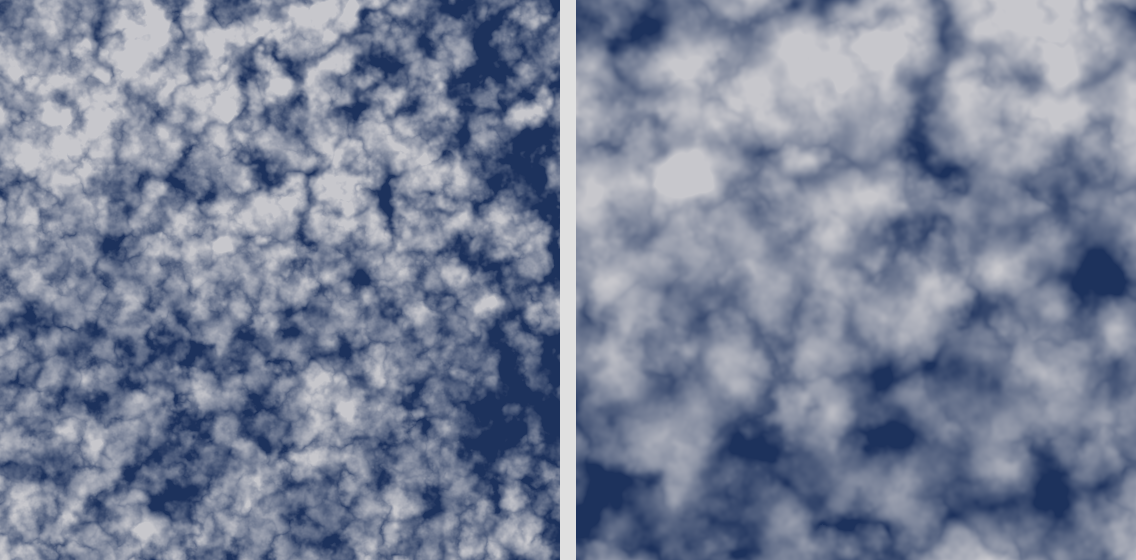
Left: the whole. Right: its middle third, enlarged.
Give the GLSL for this texture, as a Shadertoy shader.

```glsl
const vec3 SKY_BLUE = vec3(0.115, 0.195, 0.36);
const vec3 CLOUD_WHITE = vec3(0.78, 0.78, 0.80);

const float BASE_TONE = 0.52;
const float LARGE_PUFFS = 16.0;      // puffs across the canvas
const float SMALL_PUFFS = 29.0;
const float PUFF_CONTRAST = 1.45;
const float PUFF_MEAN = 0.57;
const float PUFF_FALLOFF = 1.1;
const float PUFF_BLEND = 9.0;        // higher gives sharper creases
const float RAGGEDNESS = 1.7;
const float WISP_SCALE = 34.0;
const float WISP_CONTRAST = 0.65;
const float BROAD_CONTRAST = 0.75;
const vec2 STREAK_DIR = vec2(0.86, 0.51);
const vec2 SIDE_LIGHT = vec2(-0.30, 0.08);

// Clear rift through the cloud sheet
const vec2 RIFT_START = vec2(0.12, 0.36);
const vec2 RIFT_BEND = vec2(0.55, 0.55);
const vec2 RIFT_END = vec2(0.97, 0.25);
const float RIFT_WIDTH = 0.10;
const float RIFT_DEPTH = 0.17;

// Thick bright cloud at the left
const vec2 BANK_CENTER = vec2(0.06, 0.66);
const float BANK_RADIUS = 0.24;
const float BANK_GAIN = 0.12;

vec2 hash2(vec2 cell) {
    vec3 q = fract(cell.xyx * vec3(0.1031, 0.1030, 0.0973));
    q += dot(q, q.yzx + 33.33);
    return fract((q.xx + q.yz) * q.zy);
}

float valueNoise(vec2 p) {
    vec2 i = floor(p);
    vec2 f = fract(p);
    f = f * f * (3.0 - 2.0 * f);
    float low = mix(hash2(i).x, hash2(i + vec2(1, 0)).x, f.x);
    float high = mix(hash2(i + vec2(0, 1)).x, hash2(i + vec2(1, 1)).x, f.x);
    return mix(low, high, f.y);
}

// Fractal noise, centred on zero
float fbm(vec2 p) {
    float sum = 0.0;
    float amplitude = 0.533;
    for (int octave = 0; octave < 4; octave++) {
        sum += amplitude * (valueNoise(p) - 0.5);
        p = mat2(1.6, 1.2, -1.2, 1.6) * p + 17.3;
        amplitude *= 0.5;
    }
    return sum;
}

// Softly merged domes of random height, one per cell
float puffs(vec2 p) {
    p += RAGGEDNESS * vec2(fbm(p * 1.3 + 5.0), fbm(p * 1.3 + 61.0));
    vec2 cell = floor(p);
    float sum = 0.0;
    for (int y = -1; y <= 1; y++) {
        for (int x = -1; x <= 1; x++) {
            vec2 id = cell + vec2(x, y);
            vec2 offset = id + 0.05 + 0.9 * hash2(id) - p;
            float height = mix(0.5, 1.0, hash2(id + 91.7).y);
            sum += exp(PUFF_BLEND * (height - PUFF_FALLOFF * dot(offset, offset)));
        }
    }
    return log(sum) / PUFF_BLEND - PUFF_MEAN;
}

float segmentDistance(vec2 p, vec2 a, vec2 b) {
    vec2 ab = b - a;
    return length(p - a - ab * clamp(dot(p - a, ab) / dot(ab, ab), 0.0, 1.0));
}

float bell(float x) {
    return exp(-x * x);
}

// Slow changes of cover over the whole sky
float cover(vec2 uv) {
    vec2 along = vec2(dot(uv, STREAK_DIR), dot(uv, vec2(-STREAK_DIR.y, STREAK_DIR.x)));
    float rift = min(segmentDistance(uv, RIFT_START, RIFT_BEND),
                     segmentDistance(uv, RIFT_BEND, RIFT_END));
    return dot(uv - 0.5, SIDE_LIGHT)
         + BROAD_CONTRAST * fbm(along * vec2(4.0, 7.0) + 40.0)
         - RIFT_DEPTH * bell(rift / RIFT_WIDTH)
         + BANK_GAIN * bell(length(uv - BANK_CENTER) / BANK_RADIUS);
}

void mainImage(out vec4 fragColor, in vec2 fragCoord) {
    vec2 uv = fragCoord / min(iResolution.x, iResolution.y);

    // Puffs grow larger and crisper towards the upper right
    float upperRight = smoothstep(0.7, 1.7, uv.x + uv.y);
    float largeShare = mix(0.5, 0.75, upperRight);
    float puff = mix(puffs(uv * SMALL_PUFFS + 23.0), puffs(uv * LARGE_PUFFS), largeShare);
    float contrast = PUFF_CONTRAST * mix(0.9, 1.25, upperRight);

    float tone = BASE_TONE + cover(uv) + contrast * puff
               + WISP_CONTRAST * fbm(uv * WISP_SCALE + 9.0);

    fragColor = vec4(mix(SKY_BLUE, CLOUD_WHITE, clamp(tone, 0.0, 1.0)), 1.0);
}
```
